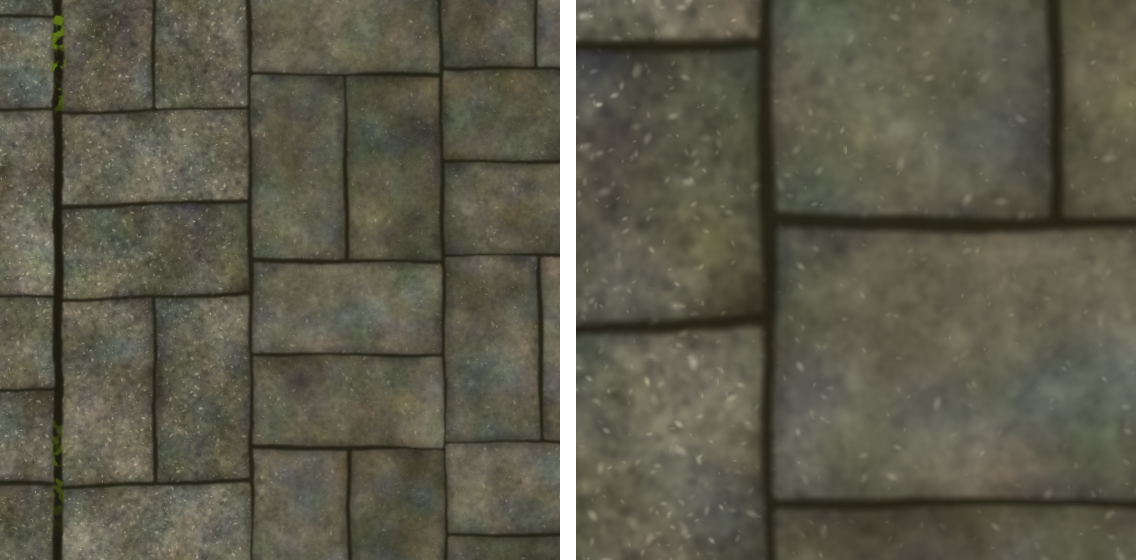
Left: the whole. Right: its middle third, enlarged.
Give the GLSL for this texture, as a Shadertoy shader.

```glsl
// Weathered basket-weave paving: square cells of two bricks, turned in alternate cells.
// Columns are staggered, joints come from a rounded box distance, and cellular noise
// gives the stone its stains, grain and pale chips. One wide joint holds moss.

float hash(vec2 p) {
    vec3 q = fract(p.xyx * 0.1031);
    q += dot(q, q.yzx + 33.33);
    return fract((q.x + q.y) * q.z);
}

vec2 hash2(vec2 p) {
    return vec2(hash(p + 7.3), hash(p + 41.7));
}

// Cellular noise: soft light and dark blobs, centred on zero
float mottle(vec2 p) {
    vec2 cell = floor(p);
    float sum = 0.0;
    for (int j = -1; j <= 1; j++)
    for (int i = -1; i <= 1; i++) {
        vec2 id = cell + vec2(i, j);
        vec2 d = p - id - hash2(id);
        float fall = max(0.0, 1.0 - dot(d, d));
        sum += (hash(id + 19.1) - 0.5) * fall * fall;
    }
    return sum;
}

// Scattered chips; density is the share of cells that hold one
float chips(vec2 p, float density) {
    vec2 cell = floor(p);
    float best = 0.0;
    for (int j = -1; j <= 1; j++)
    for (int i = -1; i <= 1; i++) {
        vec2 id = cell + vec2(i, j);
        vec2 d = p - id - hash2(id);
        float a = 6.28 * hash(id + 3.9);
        d = mat2(cos(a), sin(a), -sin(a), cos(a)) * d * vec2(1.0, 1.7);
        float size = mix(0.25, 0.6, hash(id + 63.1));
        float on = step(hash(id + 87.5), density) * mix(0.3, 1.0, hash(id + 5.7));
        best = max(best, on * smoothstep(size, 0.0, length(d)));
    }
    return best;
}

void mainImage(out vec4 fragColor, in vec2 fragCoord) {
    vec2 p = fragCoord / iResolution.xy;
    p.y = 1.0 - p.y; // measured downward from the top edge
    vec2 w = p + 0.0012 * sin(p.yx * vec2(31.0, 27.0) + 2.0 * sin(p * 17.0))
               + 0.0015 * vec2(mottle(p * 60.0), mottle(p * 60.0 + 9.0));

    // Cells: three columns fanning out slightly, each with its own vertical shift
    vec2 size = vec2(0.341 + 0.006 * p.y, 0.3335);
    float u = (w.x - 0.1035) / size.x;
    float col = floor(u);
    float shift = 0.197 - 0.064 * step(1.0, col) - 0.011 * step(2.0, col);
    float tilt = col == 0.0 ? -0.012 : 0.006 * (hash(vec2(col, 8.0)) - 0.5);
    float v = (w.y - shift - tilt * (u - col - 0.5)) / size.y;
    vec2 cell = vec2(col, floor(v));
    vec2 local = vec2(u, v) - cell;

    // Split each cell into two bricks
    bool lying = mod(cell.x + cell.y, 2.0) < 0.5;
    vec2 parts = lying ? vec2(1.0, 2.0) : vec2(2.0, 1.0);
    vec2 part = floor(local * parts);
    vec2 brick = cell * 2.0 + part + 20.0;
    vec2 halfSize = 0.5 * size / parts;
    vec2 q = abs(fract(local * parts) - 0.5) * 2.0 * halfSize - halfSize + 0.008;
    float inside = 0.008 - length(max(q, 0.0)) - min(max(q.x, q.y), 0.0);

    // Stone: speckled grey on the left, smoother olive on the right
    float leftSide = 1.0 - smoothstep(0.38, 0.52, p.x);
    float tone = 0.25 + 0.42 * hash(brick) + 0.16 * leftSide;
    tone += 0.16 * (1.0 - smoothstep(0.0, 0.16, p.y)) * step(1.0, col);
    vec3 color = mix(vec3(0.275, 0.275, 0.205), vec3(0.445, 0.43, 0.375), tone);
    vec2 own = p + hash2(brick) * 5.0;
    float stain = mottle(own * 13.0);
    float grain = mottle(p * 120.0) + 0.6 * mottle(p * 230.0);
    color *= 1.0 + 0.34 * stain + 0.22 * mottle(own * 38.0);
    color *= 1.0 + grain * mix(0.16, 0.27, leftSide);
    color *= 1.0 + vec3(0.13, -0.02, -0.05) * mottle(own * 18.0 + 3.0);
    color.b += 0.05 * mottle(own * 27.0 + 8.0);

    // Pale chips in two sizes
    float chip = chips(p * 85.0, mix(0.10, 0.26, leftSide));
    chip += 0.6 * chips(p * 150.0 + 31.0, mix(0.12, 0.28, leftSide));
    color += vec3(0.25, 0.245, 0.22) * chip * mix(0.55, 0.9, leftSide);

    // Dirt gathers towards brick edges, then the narrow joint itself
    color *= mix(0.80, 1.0, smoothstep(0.0, 0.022, inside + 0.008 * stain));
    float width = 0.0024 + 0.0035 * mottle(p * 9.0 + 4.0);
    float joint = smoothstep(width + 0.0042, width - 0.0025, inside);
    vec3 soil = vec3(0.13, 0.12, 0.07);
    color = mix(color, soil, joint * 0.88);

    // Wide joint between the first two columns, mossy at the top and low down
    float across = abs(u) * size.x + 0.003 * mottle(p * 45.0);
    float crack = smoothstep(0.0115, 0.0045, across);
    color = mix(color, soil * 0.85, crack * 0.92);
    float damp = smoothstep(0.22, 0.16, p.y) + 0.55 * smoothstep(0.14, 0.02, abs(p.y - 0.83));
    float tuft = smoothstep(-0.12, 0.25, mottle(p * 65.0 + 12.0) + 0.5 * mottle(p * 140.0));
    vec3 moss = mix(vec3(0.17, 0.21, 0.05), vec3(0.36, 0.45, 0.10), tuft);
    color = mix(color, moss, damp * tuft * smoothstep(0.016, 0.005, across));

    fragColor = vec4(clamp(color, 0.0, 1.0), 1.0);
}
```
